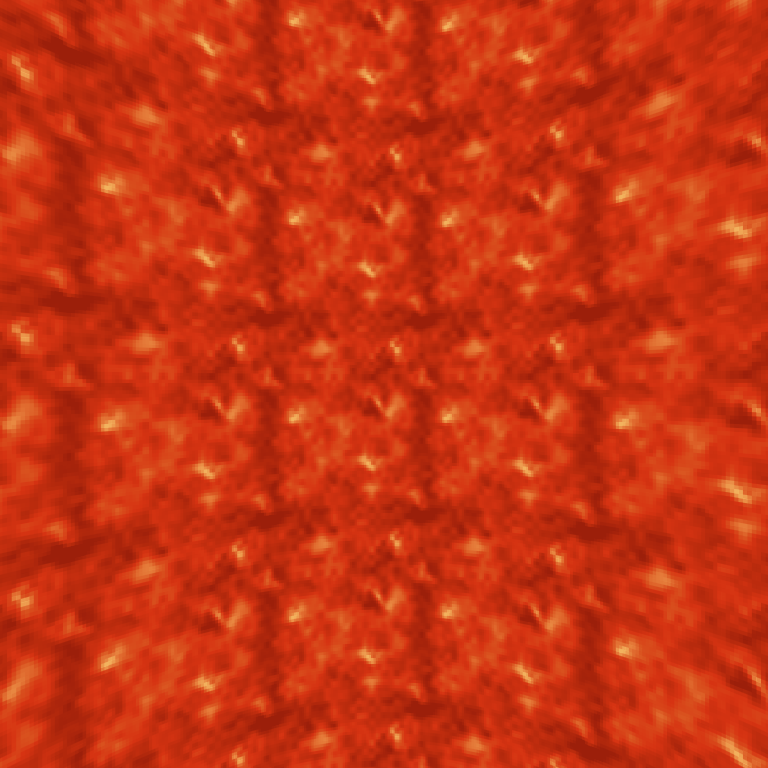
This texture is drawn by a WebGL 2 fragment shader. Its source:

```glsl
#version 300 es
precision highp float;
// Molten lava tiled over the inside of an upright cylinder, seen from its axis.
// Each tile is periodic value noise plus two arms of leaning hot spots, sampled
// on a coarse texel grid and coloured through a heat ramp.

uniform vec2 u_resolution;
out vec4 fragColor;

const float PI = 3.14159265;
const float TILES_AROUND = 16.0;          // tiles in one full turn
const float TILE_HEIGHT = 0.503;          // in cylinder radii
const float TEXELS = 64.0;                // texels along each tile side
const vec2 TILE_ORIGIN = vec2(0.086, 0.176);
const vec2 TILE_ASPECT = vec2(0.78, 1.0);
const vec2 LEAN = vec2(0.53, -0.848);     // long axis of the hot spots

const vec3 HEAT_RAMP[6] = vec3[6](
  vec3(0.61, 0.12, 0.04), vec3(0.72, 0.165, 0.05), vec3(0.84, 0.20, 0.07),
  vec3(0.85, 0.32, 0.12), vec3(0.90, 0.49, 0.23), vec3(0.95, 0.70, 0.37));

float hash(vec2 p) {
  return fract(sin(dot(p, vec2(127.1, 311.7))) * 43758.5453);
}

// Value noise that wraps after one tile of the given number of cells.
float tileNoise(vec2 p, vec2 cells, float seed) {
  vec2 q = p * cells;
  vec2 i = floor(q);
  vec2 f = fract(q);
  f = f * f * (3.0 - 2.0 * f);
  vec2 lo = mod(i, cells) + seed;
  vec2 hi = mod(i + 1.0, cells) + seed;
  float bottom = mix(hash(lo), hash(vec2(hi.x, lo.y)), f.x);
  float top = mix(hash(vec2(lo.x, hi.y)), hash(hi), f.x);
  return mix(bottom, top, f.y);
}

// Sum of three octaves, centred on zero.
float tileFbm(vec2 p, vec2 cells, float seed) {
  float sum = 0.0;
  float weight = 0.44;
  for (int octave = 0; octave < 3; octave++) {
    sum += weight * (tileNoise(p, cells, seed) - 0.5);
    cells *= 2.0;
    seed += 17.0;
    weight *= 0.75;
  }
  return sum;
}

// Leaning soft ellipse, repeated with the tile.
float hotSpot(vec2 p, vec2 centre, float size, float stretch) {
  vec2 d = p - centre;
  d = (d - round(d)) * TILE_ASPECT;
  vec2 axes = vec2(dot(d, LEAN) / stretch, dot(d, vec2(-LEAN.y, LEAN.x)));
  return exp(-dot(axes, axes) / (size * size));
}

// Hot spots along a curved long arm and a straight short arm.
float hotSpots(vec2 p) {
  float glow = hotSpot(p, vec2(0.0), 0.058, 1.35);
  for (int k = -2; k <= 1; k++) {
    float i = float(k);
    vec2 longArm = vec2(0.13, 0.25) * i + vec2(0.02, -0.02) * i * i;
    float stretch = k == -1 ? 2.3 : 1.5;
    glow += k == 0 ? 0.0 : hotSpot(p, longArm, 0.034, stretch);
  }
  for (int k = 1; k <= 2; k++) {
    glow += hotSpot(p, vec2(0.165, -0.17) * float(k), 0.036, 1.4);
  }
  return glow;
}

float lavaHeat(vec2 p) {
  float churn = tileFbm(p, vec2(6.0, 7.0), 3.0);
  float patches = tileNoise(p, vec2(5.0, 6.0), 41.0);
  float grain = tileNoise(p, vec2(32.0, 36.0), 71.0) - 0.5;
  vec2 warp = vec2(tileNoise(p, vec2(12.0, 14.0), 7.0),
                   tileNoise(p, vec2(12.0, 14.0), 29.0)) - 0.5;
  float glow = hotSpots(p + 0.06 * warp);
  float halo = hotSpot(p, vec2(0.0), 0.19, 1.0);
  float crust = 0.34 + 1.15 * churn + 0.08 * grain - 0.10 * halo;
  crust += 0.16 * smoothstep(0.6, 0.9, patches);
  return crust + glow * (0.58 + 0.4 * grain);
}

// Snaps to texel centres, with a pixel-wide blend across texel edges.
vec2 snapToTexels(vec2 p) {
  vec2 q = p * TEXELS - 0.5;
  vec2 width = clamp(fwidth(q), 0.001, 1.0);
  vec2 blend = clamp((fract(q) - 0.5) / width + 0.5, 0.0, 1.0);
  return (floor(q) + 0.5 + blend) / TEXELS;
}

vec3 heatColour(float heat) {
  float x = clamp(heat, 0.0, 0.999) * 5.0;
  int i = int(x);
  return mix(HEAT_RAMP[i], HEAT_RAMP[i + 1], fract(x));
}

void main() {
  vec2 view = (2.0 * gl_FragCoord.xy - u_resolution)
            / min(u_resolution.x, u_resolution.y);
  // Project the view ray onto the cylinder wall.
  float angle = atan(view.x);
  float height = view.y * cos(angle);
  vec2 tile = vec2(angle * TILES_AROUND / (2.0 * PI), height / TILE_HEIGHT);
  vec2 texel = snapToTexels(tile - TILE_ORIGIN);
  fragColor = vec4(heatColour(lavaHeat(texel)), 1.0);
}
```
